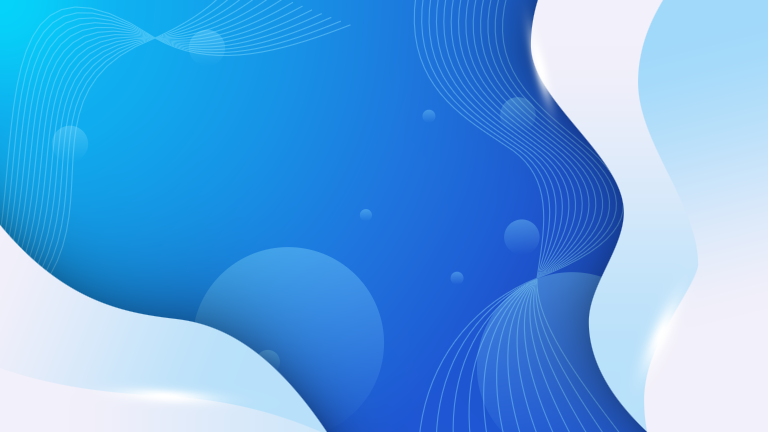
Give the GLSL for this background, as a Shadertoy shader.

```glsl
// Abstract blue backdrop: pale flowing waves, fading discs, bundles of fine lines and soft glows.
// Lengths are fractions of the canvas height.

const vec3 CYAN     = vec3(0.02, 0.83, 0.98);
const vec3 SKY      = vec3(0.06, 0.68, 0.94);
const vec3 AZURE    = vec3(0.09, 0.57, 0.90);
const vec3 BLUE     = vec3(0.12, 0.46, 0.87);
const vec3 ROYAL    = vec3(0.12, 0.34, 0.83);
const vec3 PALE     = vec3(0.95, 0.94, 0.98);
const vec3 ICE      = vec3(0.72, 0.88, 0.98);
const vec3 ICE_DEEP = vec3(0.63, 0.85, 0.98);
const vec3 DISC     = vec3(0.52, 0.86, 1.00);
const vec3 LINE     = vec3(0.55, 0.88, 1.00);

const float DISC_ALPHA   = 0.38;
const float LINE_ALPHA   = 0.42;
const float LINE_HALF    = 0.0013;
const float LINES        = 13.0;
const int   SEGMENTS     = 18;
const float SHADOW       = 0.30;
const float SHADOW_REACH = 0.09;

// Centre and radius of each disc
const vec3 DISCS[10] = vec3[10](
    vec3(0.667, 0.206, 0.222), vec3(1.324, 0.150, 0.220),
    vec3(0.479, 0.889, 0.042), vec3(0.162, 0.667, 0.042),
    vec3(0.993, 0.731, 0.015), vec3(1.199, 0.734, 0.041),
    vec3(0.847, 0.502, 0.014), vec3(1.208, 0.451, 0.041),
    vec3(1.058, 0.356, 0.015), vec3(0.620, 0.162, 0.028));

float square(float v) { return v * v; }

// Coverage of the side where d is positive
float cover(float d) { return clamp(0.5 + d / max(fwidth(d), 1e-5), 0.0, 1.0); }

// Eases from 0 to 1 as y drops from high to low
float fall(float y, float high, float low, float skew) {
    float t = pow(clamp((high - y) / (high - low), 0.0, 1.0), skew);
    return t * t * (3.0 - 2.0 * t);
}

// Left borders of the pale band and of the far right panel
float bandEdge(float y) {
    return 1.229 + 0.215 * fall(y, 0.896, 0.509, 1.0) - 0.081 * fall(y, 0.509, 0.255, 1.0)
         + 0.016 * square(max(y - 0.896, 0.0) / 0.104) + 0.135 * square(max(0.255 - y, 0.0) / 0.255);
}

float panelEdge(float y) {
    return 1.477 + 0.139 * fall(y, 0.810, 0.387, 1.0) - 0.125 * fall(y, 0.387, 0.074, 0.75)
         + 0.058 * square(max(y - 0.810, 0.0) / 0.190) + 0.007 * square(max(0.074 - y, 0.0) / 0.074);
}

// Descending wave: a rise to the left and a drop to the right of its bend
float slopeWave(float x, vec2 bend, float slope, float rise, float drop, float dropWidth) {
    float dx = x - bend.x;
    return bend.y - slope * dx + rise * pow(max(-dx, 0.0) / bend.x, 2.6)
         - drop * pow(max(dx, 0.0) / dropWidth, 2.2);
}

float segmentDistance(vec2 p, vec2 a, vec2 b) {
    vec2 ab = b - a;
    return length(p - a - ab * clamp(dot(p - a, ab) / dot(ab, ab), 0.0, 1.0));
}

vec2 bezier(mat4x2 c, float t) {
    float u = 1.0 - t;
    return c * vec4(u * u * u, 3.0 * u * u * t, 3.0 * u * t * t, t * t * t);
}

// Curves blended between two outer cubics
float bundle(vec2 p, mat4x2 a, mat4x2 b, float px) {
    vec2 low  = min(min(min(a[0], a[1]), min(a[2], a[3])), min(min(b[0], b[1]), min(b[2], b[3])));
    vec2 high = max(max(max(a[0], a[1]), max(a[2], a[3])), max(max(b[0], b[1]), max(b[2], b[3])));
    if (any(lessThan(p, low - 0.01)) || any(greaterThan(p, high + 0.01))) return 0.0;
    float d = 1.0;
    for (float i = 0.0; i < LINES; i++) {
        float s = i / (LINES - 1.0);
        mat4x2 curve = a * (1.0 - s) + b * s;
        vec2 last = curve[0];
        for (int k = 1; k <= SEGMENTS; k++) {
            vec2 next = bezier(curve, float(k) / float(SEGMENTS));
            d = min(d, segmentDistance(p, last, next));
            last = next;
        }
    }
    return clamp(0.5 + (LINE_HALF - d) / px, 0.0, 1.0);
}

// Soft ellipse stretched along a direction
float glow(vec2 p, vec2 centre, vec2 along, vec2 size) {
    along = normalize(along);
    vec2 q = p - centre;
    q = vec2(dot(q, along), dot(q, vec2(-along.y, along.x))) / size;
    return exp(-dot(q, q));
}

void mainImage(out vec4 fragColor, in vec2 fragCoord) {
    float px = 1.0 / iResolution.y;
    vec2 p = fragCoord * px;

    // Radial backdrop from the upper left corner
    float r = length(p - vec2(0.0, 1.0));
    vec3 col = mix(CYAN, SKY, smoothstep(0.0, 0.35, r));
    col = mix(col, AZURE, clamp((r - 0.35) / 0.35, 0.0, 1.0));
    col = mix(col, BLUE, clamp((r - 0.70) / 0.30, 0.0, 1.0));
    col = mix(col, ROYAL, clamp((r - 1.00) / 0.36, 0.0, 1.0));

    // Discs that fade towards their lower rim
    for (int i = 0; i < DISCS.length(); i++) {
        vec2 q = p - DISCS[i].xy;
        float radius = DISCS[i].z;
        float fade = clamp(0.5 + 0.5 * q.y / radius, 0.0, 1.0);
        col = mix(col, DISC, DISC_ALPHA * fade * clamp(0.5 + (radius - length(q)) / px, 0.0, 1.0));
    }

    // Line bundles: upper left loop and fan, then the right ribbon
    float lines = bundle(p, mat4x2(0.0, 0.456, 0.042, 0.745, 0.0, 1.15, 0.359, 0.912),
                            mat4x2(0.116, 0.363, 0.231, 0.56, 0.069, 0.803, 0.359, 0.912), px);
    lines = max(lines, bundle(p, mat4x2(0.359, 0.912, 0.498, 0.833, 0.66, 0.884, 0.81, 0.942),
                                 mat4x2(0.359, 0.912, 0.44, 0.949, 0.498, 0.988, 0.544, 1.046), px));
    lines = max(lines, bundle(p, mat4x2(0.963, 1.012, 0.933, 0.803, 1.076, 0.727, 1.169, 0.664),
                                 mat4x2(1.174, 1.012, 1.123, 0.826, 1.262, 0.745, 1.366, 0.653), px));
    lines = max(lines, bundle(p, mat4x2(1.169, 0.664, 1.285, 0.595, 1.262, 0.479, 1.243, 0.356),
                                 mat4x2(1.366, 0.653, 1.493, 0.537, 1.47, 0.444, 1.243, 0.356), px));
    lines = max(lines, bundle(p, mat4x2(1.243, 0.356, 1.238, 0.259, 1.331, 0.132, 1.447, -0.019),
                                 mat4x2(1.243, 0.356, 1.088, 0.294, 0.984, 0.155, 0.97, -0.019), px));
    col = mix(col, LINE, LINE_ALPHA * lines);

    // Shadows cast by the waves
    float band  = p.x - bandEdge(p.y);
    float panel = p.x - panelEdge(p.y);
    float wave  = slopeWave(p.x, vec2(0.405, 0.262), 0.12, 0.169, 0.220, 0.352) - p.y;
    float foot  = slopeWave(p.x, vec2(0.382, 0.083), 0.06, 0.042, 0.062, 0.363) - p.y;
    col *= 1.0 - SHADOW * exp(min(band, 0.0) / SHADOW_REACH);
    col *= 1.0 - SHADOW * exp(min(wave, 0.0) / SHADOW_REACH);

    // Right band and panel
    col = mix(col, mix(ICE, PALE, smoothstep(0.1, 0.95, p.y)), cover(band));
    col = mix(col, mix(PALE, ICE_DEEP, smoothstep(0.2, 0.95, p.y - 0.25 * (p.x - 1.6))), cover(panel));

    // Lower left waves
    col = mix(col, mix(PALE, ICE, smoothstep(-0.1, 0.65, p.x + 0.4 * (0.3 - p.y))), cover(wave));
    col = mix(col, mix(PALE, ICE, 0.6 * smoothstep(0.1, 0.8, p.x)), cover(foot));

    // Glows resting on the edges
    float light = glow(p, vec2(1.250, 0.845), vec2(-0.25, 1.0), vec2(0.075, 0.014))
                + glow(p, vec2(1.530, 0.225), vec2(0.45, 1.0), vec2(0.085, 0.022))
                + glow(p, vec2(0.385, 0.083), vec2(1.0, -0.06), vec2(0.110, 0.016));
    col = mix(col, vec3(1.0), min(light, 1.0));

    fragColor = vec4(col, 1.0);
}
```
